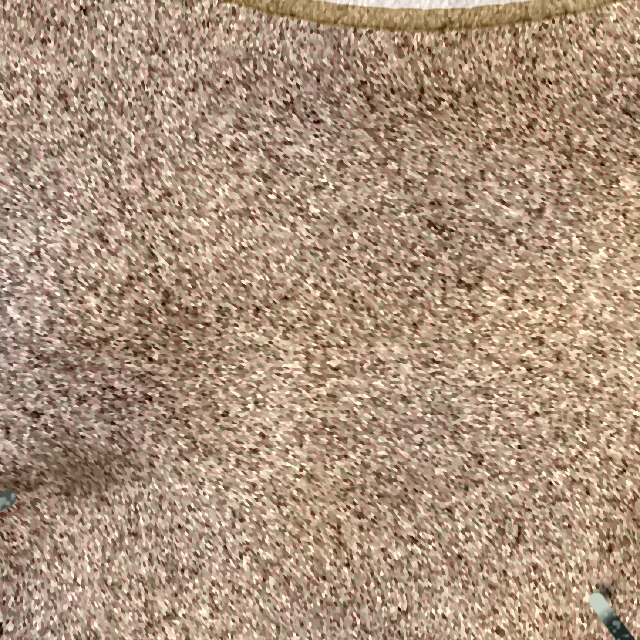
This texture is drawn by a WebGL 1 fragment shader. Its source:

```glsl
precision highp float;

uniform vec2 u_resolution;

const float GRAIN_CELLS = 190.0;
const float GRAIN_SHARPNESS = 14.0;
const float GRAIN_CONTRAST = 2.5;
const vec2 GRAIN_SQUEEZE = vec2(0.62, 1.25);
const float SPECK_CELLS = 85.0;
const float EDGE = 0.002;

const vec3 EARTH = vec3(0.675, 0.573, 0.488);
const vec3 TONE_STEP = vec3(0.160, 0.164, 0.160);
const vec3 WARM_SHIFT = vec3(0.035, 0.010, -0.045);
const vec3 TINT_SHIFT = vec3(0.035, -0.020, 0.010);
const vec3 DAMP_SOIL = vec3(0.36, 0.27, 0.19);
const vec3 RIM_TAN = vec3(0.70, 0.59, 0.43);
const vec3 RIM_WHITE = vec3(0.93, 0.90, 0.86);
const vec3 METAL_DARK = vec3(0.12, 0.16, 0.14);
const vec3 METAL_PALE = vec3(0.78, 0.82, 0.77);

const vec2 RIM_CENTER = vec2(0.66, 2.0);
const float RIM_RADIUS = 1.05;
const float RIM_WIDTH = 0.036;

float hash(vec2 p) {
  vec3 q = fract(p.xyx * 0.1031);
  q += dot(q, q.yzx + 33.33);
  return fract((q.x + q.y) * q.z);
}

float noise(vec2 p) {
  vec2 i = floor(p);
  vec2 f = fract(p);
  f = f * f * (3.0 - 2.0 * f);
  float low = mix(hash(i), hash(i + vec2(1.0, 0.0)), f.x);
  float high = mix(hash(i + vec2(0.0, 1.0)), hash(i + 1.0), f.x);
  return mix(low, high, f.y);
}

float fbm(vec2 p) {
  float sum = 0.0;
  float amp = 0.53;
  for (int i = 0; i < 4; i++) {
    sum += amp * noise(p);
    p = p * 2.03 + 17.7;
    amp *= 0.5;
  }
  return sum;
}

// Soft elliptical spot, 1 at its center
float spot(vec2 uv, vec2 center, vec2 radius) {
  vec2 d = (uv - center) / radius;
  return exp(-dot(d, d));
}

// Distance to a rod in x, position along it in y
vec2 rod(vec2 p, vec2 a, vec2 b) {
  vec2 axis = b - a;
  float t = clamp(dot(p - a, axis) / dot(axis, axis), 0.0, 1.0);
  return vec2(length(p - a - axis * t), t);
}

// Lie of the grains: slanted in the middle, steeper above and below
float grainAngle(vec2 uv) {
  float steep = smoothstep(0.12, 0.5, abs(uv.y - 0.52));
  return -0.55 - 0.8 * steep + 0.9 * (noise(uv * 5.0) - 0.5);
}

// Blended elongated cells: tone in x, tint in y
vec2 grains(vec2 uv) {
  float angle = grainAngle(uv);
  vec2 dir = vec2(cos(angle), sin(angle));
  vec2 p = uv * GRAIN_CELLS;
  vec2 base = floor(p);
  vec2 total = vec2(0.0);
  float weights = 0.0;
  for (int y = -1; y <= 1; y++) {
    for (int x = -1; x <= 1; x++) {
      vec2 id = base + vec2(float(x), float(y));
      vec2 seed = id + 7.0;
      vec2 jitter = vec2(hash(seed), hash(seed + 311.0));
      vec2 d = p - id - mix(vec2(0.1), vec2(0.9), jitter);
      d = vec2(dot(d, dir), dot(d, vec2(-dir.y, dir.x))) * GRAIN_SQUEEZE;
      float w = exp(-GRAIN_SHARPNESS * dot(d, d));
      float tone = hash(seed + 523.0) + hash(seed + 797.0) - 1.0;
      total += w * vec2(tone, hash(seed + 941.0) - 0.5);
      weights += w;
    }
  }
  return total / max(weights, 1e-6);
}

// Broad light and shade across the ground
float shading(vec2 uv) {
  float shade = 1.5 * (fbm(uv * 5.0 + 3.0) - 0.5) + 0.12;
  shade -= 0.60 * spot(uv, vec2(0.52, 0.85), vec2(0.22, 0.07));
  shade -= 0.65 * spot(uv, vec2(0.88, 0.81), vec2(0.18, 0.09));
  shade -= 0.50 * spot(uv, vec2(0.08, 0.97), vec2(0.12, 0.05));
  shade -= 0.35 * spot(uv, vec2(0.30, 0.47), vec2(0.16, 0.10));
  shade -= 0.90 * spot(uv, vec2(0.00, 0.13), vec2(0.06, 0.12));
  shade -= 0.60 * spot(uv, vec2(1.00, 0.18), vec2(0.06, 0.08));
  shade += 0.35 * spot(uv, vec2(0.12, 0.08), vec2(0.12, 0.07));
  shade += 0.30 * spot(uv, vec2(0.75, 0.38), vec2(0.30, 0.20));
  return shade;
}

void main() {
  vec2 uv = gl_FragCoord.xy / u_resolution;

  // Grainy ground with dark specks
  vec2 grain = grains(uv);
  float speck = smoothstep(0.70, 0.92, noise(uv * SPECK_CELLS + 41.0));
  float tone = GRAIN_CONTRAST * grain.x + shading(uv) - 1.1 * speck;
  float warmth = uv.x - 0.5 + 0.8 * (noise(uv * 6.0 + 9.0) - 0.5);
  vec3 color = EARTH + TONE_STEP * tone + WARM_SHIFT * warmth + TINT_SHIFT * 2.0 * grain.y;

  // Damp patch
  vec2 wobble = 0.05 * (vec2(fbm(uv * 18.0), fbm(uv * 18.0 + 50.0)) - 0.5);
  float damp = spot(uv + wobble, vec2(0.12, 0.26), vec2(0.085, 0.05));
  damp = max(damp, spot(uv + wobble, vec2(0.02, 0.24), vec2(0.04, 0.035)));
  color = mix(color, DAMP_SOIL + 0.06 * tone, 0.8 * damp);

  // Curved rim at the top
  float depth = RIM_RADIUS - length(uv - RIM_CENTER) + 0.003 * (noise(uv * 60.0) - 0.5);
  vec3 rim = RIM_TAN + 0.08 * tone - 0.22 * exp(-abs(depth - 0.005) / 0.006);
  vec3 inside = RIM_WHITE + 0.05 * tone;
  rim = mix(rim, inside, smoothstep(-EDGE, EDGE, depth - RIM_WIDTH));
  color = mix(color, rim, smoothstep(-EDGE, EDGE, depth));

  // Metal rods with pale tips at the lower corners
  vec2 stake = rod(uv, vec2(0.932, 0.062), vec2(0.985, -0.01));
  vec2 stub = rod(uv, vec2(0.012, 0.222), vec2(-0.02, 0.205));
  float glint = smoothstep(0.4, 0.9, noise(uv * 150.0));
  vec3 stakeColor = mix(METAL_PALE, METAL_DARK, smoothstep(0.15, 0.5, stake.y) * (1.0 - 0.5 * glint));
  vec3 stubColor = mix(METAL_DARK, METAL_PALE, 0.25 + 0.4 * glint);
  color *= 1.0 - 0.6 * spot(uv, vec2(0.945, 0.075), vec2(0.014));
  color = mix(color, stakeColor, 1.0 - smoothstep(-EDGE, EDGE, stake.x - 0.012));
  color = mix(color, stubColor, 1.0 - smoothstep(-EDGE, EDGE, stub.x - 0.013));

  gl_FragColor = vec4(clamp(color, 0.0, 1.0), 1.0);
}
```
